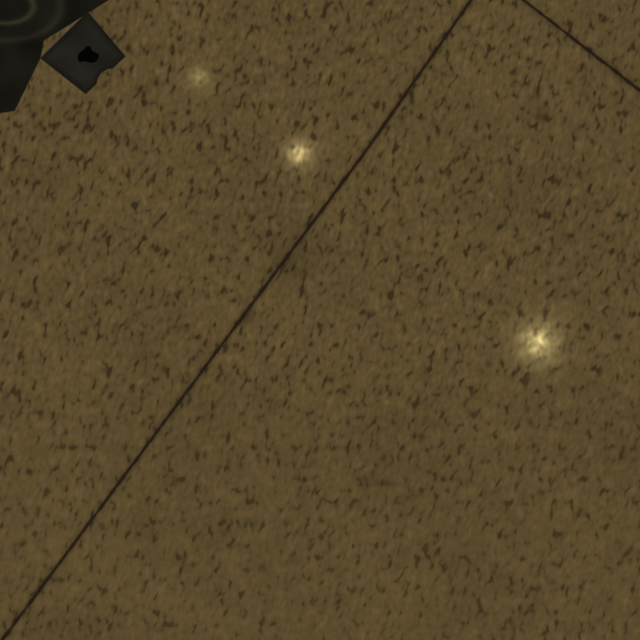
This texture is drawn by a WebGL 1 fragment shader. Its source:

```glsl
precision highp float;
// Coarse ochre stone slabs with thin dark joints, three dim lamp reflections
// and a dark metal fitting in the upper left corner. The grain is layered
// gradient noise; joints and metal are distance functions.
uniform vec2 u_resolution;

vec2 gradientAt(vec2 cell) {
  vec2 h = vec2(dot(cell, vec2(127.1, 311.7)), dot(cell, vec2(269.5, 183.3)));
  return fract(sin(h) * 43758.5) * 2.0 - 1.0;
}

float gradientNoise(vec2 p) {
  vec2 i = floor(p), f = fract(p);
  vec2 u = f * f * f * (f * (f * 6.0 - 15.0) + 10.0);
  vec2 e = vec2(1.0, 0.0);
  float low = mix(dot(gradientAt(i), f), dot(gradientAt(i + e), f - e), u.x);
  float high = mix(dot(gradientAt(i + e.yx), f - e.yx),
                   dot(gradientAt(i + 1.0), f - 1.0), u.x);
  return mix(low, high, u.y);
}

float segmentDistance(vec2 p, vec2 a, vec2 b) {
  vec2 ap = p - a, ab = b - a;
  return length(ap - ab * clamp(dot(ap, ab) / dot(ab, ab), 0.0, 1.0));
}

// Signed distance past the line a-b, positive on its right
float edgeSide(vec2 p, vec2 a, vec2 b) {
  vec2 e = normalize(b - a);
  return dot(p - a, vec2(e.y, -e.x));
}

// Convex quad, corners counter-clockwise
float quadDistance(vec2 p, vec2 a, vec2 b, vec2 c, vec2 d) {
  return max(max(edgeSide(p, a, b), edgeSide(p, b, c)),
             max(edgeSide(p, c, d), edgeSide(p, d, a)));
}

float cover(float d) {
  float w = max(0.0017, 0.75 / u_resolution.y);
  return 1.0 - smoothstep(-w, w, d);
}

float blob(vec2 p, vec2 center, vec2 size) {
  vec2 d = (p - center) / size;
  return exp(-dot(d, d));
}

vec3 stone(vec2 p) {
  vec2 q = vec2(p.x - 0.2 * p.y, p.y);
  q += 0.004 * vec2(gradientNoise(p * 60.0), gradientNoise(p * 60.0 + 31.0));
  float grain = gradientNoise(q * vec2(98.0, 58.0));
  float fine = gradientNoise(q * vec2(165.0, 105.0) + 17.0);
  float clumps = gradientNoise(p * vec2(52.0, 42.0) + 43.0);
  float blotch = gradientNoise(p * 20.0 + 5.0);
  float broad = gradientNoise(p * 5.0 + 9.0);
  float crispness = mix(0.72, 1.0, smoothstep(0.1, 0.65, p.y));
  float tone = 0.985 + crispness * (0.21 * grain + 0.18 * fine)
             + 0.11 * clumps + 0.09 * blotch + 0.08 * broad;
  vec3 col = vec3(0.354, 0.293, 0.177) * tone;
  // Dense small pits, slightly elongated
  float depth = -grain - 0.55 * fine - 0.3 * clumps - 0.2 * blotch;
  float pits = smoothstep(0.14, 0.55, depth);
  col = mix(col, vec3(0.19, 0.145, 0.088), 0.68 * crispness * pits);
  // Larger stains
  float stain = 0.5 * blob(p, vec2(0.845, 0.818), vec2(0.016, 0.009))
              + 0.45 * blob(p, vec2(0.388, 0.506), vec2(0.010, 0.013))
              + 0.4 * blob(p, vec2(0.600, 0.245), vec2(0.016, 0.006))
              + 0.22 * blob(p, vec2(0.450, 0.590), vec2(0.035));
  return mix(col, vec3(0.19, 0.145, 0.08), stain);
}

vec3 lampReflection(vec2 p, vec2 center, float radius, float strength) {
  vec2 d = (p - center) / radius;
  float mottled = 1.0 + 0.7 * gradientNoise(p * 75.0 + 3.0)
                + 0.6 * gradientNoise(p * vec2(150.0, 100.0));
  float halo = 0.15 * exp(-dot(d, d) * 1.3);
  d += 0.25 * vec2(gradientNoise(p * 60.0), gradientNoise(p * 60.0 + 8.0));
  float core = 0.32 * exp(-dot(d, d) * 5.0);
  return strength * mottled * (halo + core) * vec3(1.0, 0.95, 0.67);
}

vec3 drawFitting(vec3 col, vec2 p) {
  float body = quadDistance(p, vec2(-0.05, 0.815), vec2(0.023, 0.827),
                            vec2(0.063, 0.909), vec2(-0.05, 1.05));
  body = min(body, quadDistance(p, vec2(-0.05, 0.9), vec2(0.063, 0.909),
                                vec2(0.085, 1.02), vec2(-0.05, 1.05)));
  body = min(body, quadDistance(p, vec2(0.05, 0.925), vec2(0.17, 1.0),
                                vec2(0.17, 1.05), vec2(0.04, 1.05)));
  float bracket = quadDistance(p, vec2(0.063, 0.909), vec2(0.134, 0.853),
                               vec2(0.196, 0.912), vec2(0.137, 0.982));
  bracket = max(bracket, 0.025 - length(p - vec2(0.176, 0.868)));
  vec3 metal = mix(vec3(0.07, 0.065, 0.05), vec3(0.12, 0.11, 0.085),
                   0.5 + gradientNoise(p * 22.0));
  col = mix(col, metal, cover(body));
  // Curved rims of the round housing
  float rim = length((p - vec2(0.01, 0.99)) * vec2(1.0, 1.6));
  float rings = exp(-pow((rim - 0.042) / 0.006, 2.0))
              + 0.5 * exp(-pow((rim - 0.085) / 0.008, 2.0));
  col += cover(body) * rings * vec3(0.10, 0.095, 0.065);
  // Bracket plate with a ragged opening
  vec3 plate = vec3(0.135, 0.128, 0.105) + 0.04 * gradientNoise(p * 28.0);
  plate *= 0.75 + 0.25 * smoothstep(0.0, 0.012, -bracket);
  col = mix(col, plate, cover(bracket));
  float opening = length((p - vec2(0.137, 0.912)) * vec2(1.0, 1.2)) - 0.016;
  return mix(col, vec3(0.015), cover(opening + 0.014 * gradientNoise(p * 65.0)));
}

void main() {
  vec2 p = gl_FragCoord.xy / u_resolution;
  vec3 col = stone(p);
  // Joints between slabs, with a soft worn border
  float joint = segmentDistance(p, vec2(-0.004, -0.01), vec2(0.384, 0.512));
  joint = min(joint, segmentDistance(p, vec2(0.384, 0.512), vec2(0.573, 0.766)));
  joint = min(joint, segmentDistance(p, vec2(0.573, 0.766), vec2(0.743, 1.01)));
  joint = min(joint, segmentDistance(p, vec2(0.805, 1.01), vec2(1.01, 0.851)));
  joint += 0.0022 * gradientNoise(p * 70.0);
  col *= 1.0 - 0.2 * exp(-joint * joint * 30000.0);
  col = mix(col, vec3(0.135, 0.098, 0.075), 0.88 * cover(joint - 0.0022));
  col += lampReflection(p, vec2(0.310, 0.878), 0.028, 0.42);
  col += lampReflection(p, vec2(0.467, 0.760), 0.030, 0.95);
  col += lampReflection(p, vec2(0.842, 0.465), 0.049, 0.95);
  gl_FragColor = vec4(drawFitting(col, p), 1.0);
}
```
